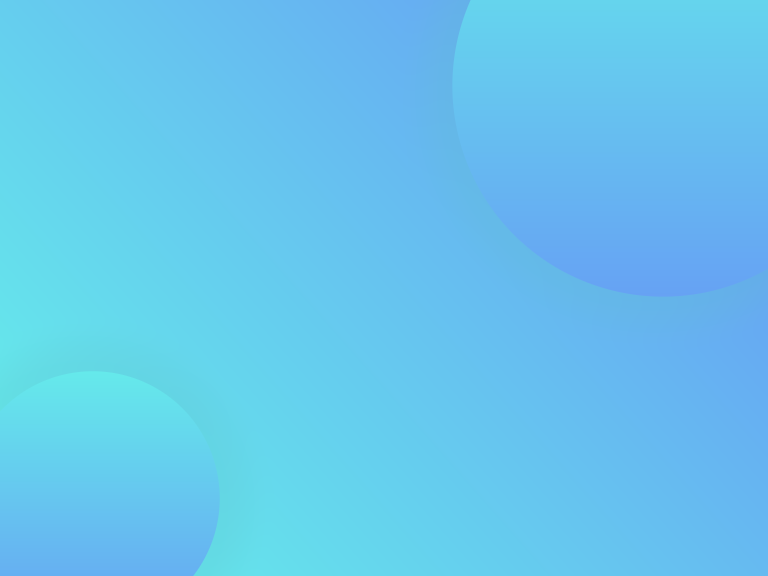
This background is drawn by a Shadertoy shader. Its source:

```glsl
// Soft cyan-to-blue diagonal gradient with two shaded discs in opposite corners.
#define CYAN vec3(0.395, 0.915, 0.920)
#define BLUE vec3(0.402, 0.635, 0.955)
#define HALO_TINT vec3(0.370, 0.760, 0.800)
#define HALO_STRENGTH 0.25
#define HALO_WIDTH 0.10
#define SLOPE vec2(0.60, 0.53)
#define MIDPOINT 0.525

vec3 ramp(float t) {
    return mix(CYAN, BLUE, clamp(t, 0.0, 1.0));
}

// Draws a vertically shaded disc and the faint halo around it.
vec3 addDisc(vec3 base, vec2 p, vec2 center, float radius, float pixel) {
    vec2 q = p - center;
    float d = length(q) - radius;
    float halo = HALO_STRENGTH * (1.0 - smoothstep(0.0, HALO_WIDTH, d));
    vec3 shade = ramp(0.5 - 0.5 * q.y / radius);
    float cover = clamp(0.5 - d / pixel, 0.0, 1.0);
    return mix(mix(base, HALO_TINT, halo), shade, cover);
}

void mainImage(out vec4 fragColor, in vec2 fragCoord) {
    // Canvas height is one unit.
    float pixel = 1.0 / iResolution.y;
    vec2 p = fragCoord * pixel;
    float aspect = iResolution.x * pixel;

    // Diagonal backdrop
    vec2 middle = vec2(0.5 * aspect, 0.5);
    vec3 color = ramp(MIDPOINT + dot(p - middle, SLOPE));

    // Upper right and lower left discs
    color = addDisc(color, p, vec2(aspect - 0.182, 0.851), 0.366, pixel);
    color = addDisc(color, p, vec2(0.161, 0.135), 0.2205, pixel);

    fragColor = vec4(color, 1.0);
}
```
